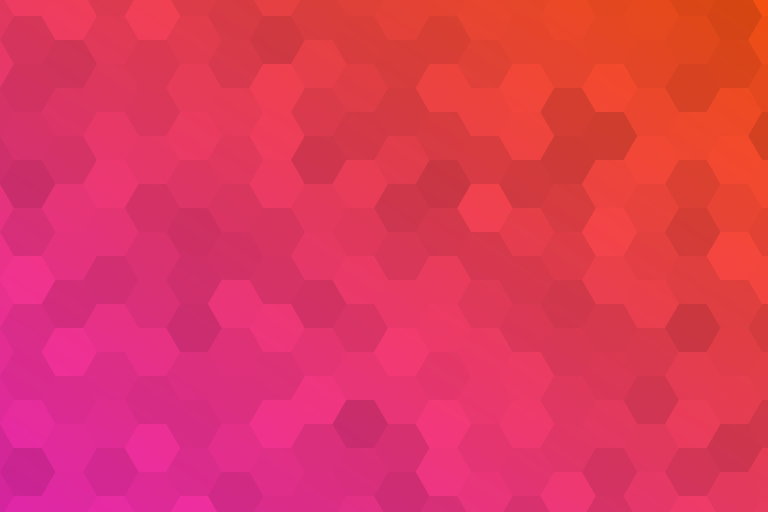
Give the GLSL for this background, as a Shadertoy shader.

```glsl
// Honeycomb of softly varied flat-topped hexagons over a magenta to orange diagonal gradient

float hash(vec2 p) {
    return fract(sin(dot(p, vec2(127.1, 311.7))) * 43758.5453);
}

// Brightness of one cell: mostly mid tones, with some clearly lighter or darker
float cellShade(vec2 id) {
    float spread = mix(hash(id), hash(id + 37.0), 0.3);
    return 0.895 + 0.21 * spread;
}

// Cell centre, with hexagon height as the unit; odd columns shift by half a cell
vec2 cellCenter(vec2 id) {
    return vec2(id.x * 0.866, id.y + 0.5 * mod(id.x, 2.0));
}

void mainImage(out vec4 fragColor, in vec2 fragCoord) {
    vec2 uv = fragCoord / iResolution.xy;

    // Hexagon space, measured from the top left corner
    float rows = 10.667;
    float pixel = rows / iResolution.y;
    vec2 p = vec2(fragCoord.x, iResolution.y - fragCoord.y) * pixel - vec2(0.577, 0.833);

    // Nearest and second nearest cells
    float column = round(p.x / 0.866);
    float nearest = 1e3, second = 1e3;
    vec2 nearestId = vec2(0.0), secondId = vec2(0.0);
    for (int i = -1; i <= 1; i++) {
        for (int j = -1; j <= 1; j++) {
            vec2 id = vec2(column + float(i), round(p.y) + float(j));
            vec2 d = p - cellCenter(id);
            float dist = dot(d, d);
            if (dist < nearest) {
                second = nearest;
                secondId = nearestId;
                nearest = dist;
                nearestId = id;
            } else if (dist < second) {
                second = dist;
                secondId = id;
            }
        }
    }

    // Centres lie one unit apart, so this is the distance to the shared edge
    float edge = 0.5 * (second - nearest);
    float coverage = clamp(0.5 + edge / pixel, 0.0, 1.0);
    float shade = mix(cellShade(secondId), cellShade(nearestId), coverage);

    // Corner to corner gradient
    vec3 magenta = vec3(0.87, 0.15, 0.66);
    vec3 orange = vec3(0.88, 0.29, 0.06);
    vec3 color = mix(magenta, orange, 0.5 * (uv.x + uv.y));

    fragColor = vec4(color * shade, 1.0);
}
```
